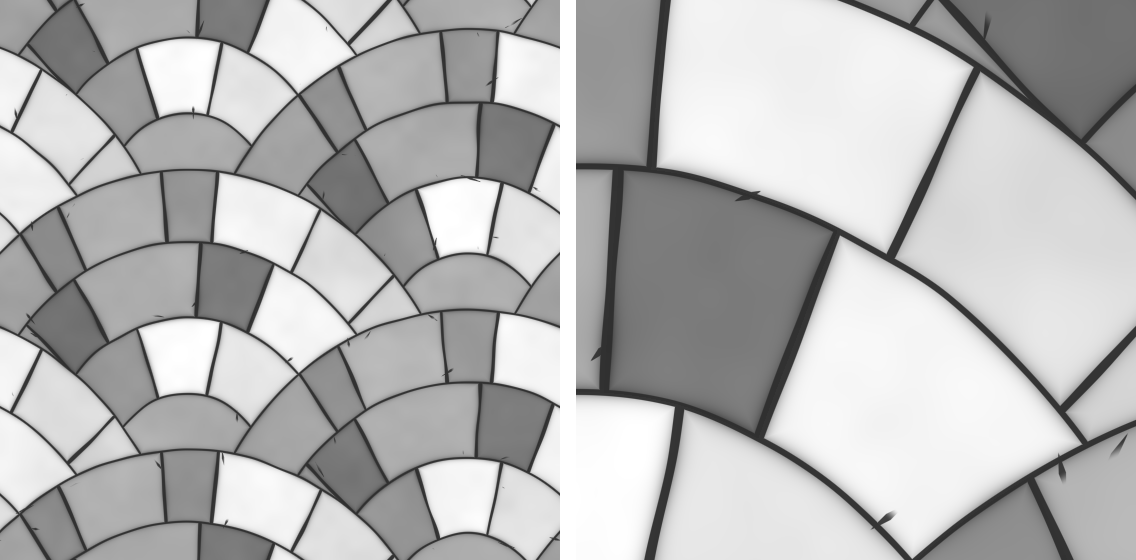
Left, the full canvas; right, a detail of the centre.
This pattern is drawn by a WebGL 2 fragment shader. Its source:

```glsl
#version 300 es
precision highp float;

#define FAN_AXES vec2(0.5, 0.5774)
#define FAN_CENTER vec2(0.3346, 0.1198)
#define ROW_STEP 0.25
#define ARC_HALF_WIDTH 0.0018
#define JOINT_HALF_WIDTH 0.0029
#define WOBBLE 0.0035
#define GROUT_TONE 0.18
#define EDGE_SHADE 0.26
#define CLOUD_AMOUNT 0.10
#define CRACK_CELLS 14.0
#define CRACK_CHANCE 0.45

uniform vec2 u_resolution;
out vec4 fragColor;

// Rings from the outside in; joint angles in degrees from the fan axis.
const float RING_RADII[5] = float[](1.0, 0.776, 0.541, 0.307, 0.0);
const int FIRST_JOINT[5] = int[](0, 6, 10, 12, 12);
const float JOINT_ANGLES[12] = float[](
    -36.8, -27.6, -5.4, 6.3, 28.6, 47.7,
    -47.8, -31.3, 3.4, 23.6,
    -19.6, 13.0);
const float STONE_TONES[16] = float[](
    0.64, 0.56, 0.70, 0.59, 0.96, 0.88, 0.83,
    0.62, 0.46, 0.67, 0.48, 0.95,
    0.59, 0.98, 0.89,
    0.68);

float hash(vec2 p) {
    return fract(sin(dot(p, vec2(127.1, 311.7))) * 43758.5453);
}

// Value noise that wraps after "cells" cells.
float noise(vec2 p, float cells, float seed) {
    vec2 g = p * cells, i = floor(g), f = fract(g);
    f = f * f * (3.0 - 2.0 * f);
    vec2 a = mod(i, cells) + seed, b = mod(i + 1.0, cells) + seed;
    return mix(mix(hash(a), hash(vec2(b.x, a.y)), f.x),
               mix(hash(vec2(a.x, b.y)), hash(b), f.x), f.y);
}

float clouds(vec2 p) {
    return 0.5 * noise(p, 9.0, 3.0) + 0.3 * noise(p, 19.0, 17.0) + 0.2 * noise(p, 41.0, 31.0);
}

// Approximate distance to the ellipse of the given radius in fan space.
float arcDistance(vec2 q, float radius) {
    float r = max(length(q), 1e-4);
    return (r - radius) * r / max(length(q / FAN_AXES), 1e-4);
}

// Distance to the joint line leaving the fan center at an angle.
float jointDistance(vec2 q, float angle) {
    vec2 normal = vec2(cos(angle), -sin(angle));
    return abs(dot(q, normal)) / length(normal / FAN_AXES);
}

// Returns the stone tone and the signed distance to the grout.
vec2 fanPaving(vec2 p) {
    vec2 q = vec2(0.0);
    float edge = 1.0;
    float row = ceil((p.y - FAN_CENTER.y - FAN_AXES.y) / ROW_STEP) - 1.0;

    // Lower fans lie in front: stop at the first that covers the point.
    for (int i = 0; i < 6; i++) {
        vec2 d = p - FAN_CENTER - vec2(0.5, ROW_STEP) * row;
        d.x = fract(d.x + 0.5) - 0.5;
        q = d / FAN_AXES;
        edge = min(edge, abs(arcDistance(q, 1.0)) - ARC_HALF_WIDTH);
        if (length(q) < 1.0) break;
        row += 1.0;
    }

    int ring = 0;
    for (int i = 1; i < 4; i++) {
        edge = min(edge, abs(arcDistance(q, RING_RADII[i])) - ARC_HALF_WIDTH);
        if (length(q) < RING_RADII[i]) ring = i;
    }

    // Count the joints passed to find the stone within its ring.
    float theta = atan(q.x, q.y);
    float halfWidth = JOINT_HALF_WIDTH * (0.6 + 0.7 * noise(p, 22.0, 53.0));
    int stone = FIRST_JOINT[ring] + ring;
    for (int j = FIRST_JOINT[ring]; j < FIRST_JOINT[ring + 1]; j++) {
        float angle = radians(JOINT_ANGLES[j]);
        edge = min(edge, jointDistance(q, angle) - halfWidth);
        if (theta > angle) stone++;
    }
    return vec2(STONE_TONES[stone], edge);
}

// Short tapered splinters scattered on a wrapping grid.
float cracks(vec2 p, float softness) {
    vec2 g = p * CRACK_CELLS, cell = floor(g);
    float ink = 0.0;
    for (int y = -1; y <= 1; y++) for (int x = -1; x <= 1; x++) {
        vec2 c = cell + vec2(x, y), id = mod(c, CRACK_CELLS);
        vec2 d = (g - c - vec2(hash(id + 5.0), hash(id + 71.0))) / CRACK_CELLS;
        float turn = 6.2832 * hash(id + 37.0);
        vec2 along = vec2(cos(turn), sin(turn));
        float reach = mix(0.009, 0.021, hash(id + 91.0));
        float taper = 1.0 - abs(dot(d, along)) / reach;
        float across = abs(dot(d, vec2(-along.y, along.x))) - 0.0022 * taper;
        float shape = (1.0 - smoothstep(-softness, softness, across)) * smoothstep(0.0, 0.2, taper);
        ink = max(ink, shape * step(hash(id + 13.0), CRACK_CHANCE));
    }
    return ink;
}

void main() {
    vec2 p = gl_FragCoord.xy / u_resolution;
    float softness = 0.75 / min(u_resolution.x, u_resolution.y);
    vec2 warp = vec2(noise(p, 18.0, 7.0), noise(p, 18.0, 43.0)) - 0.5;
    vec2 paving = fanPaving(p + WOBBLE * warp);
    float edge = paving.y;

    // Cloudy stone faces, darker towards the joints.
    float tone = paving.x + CLOUD_AMOUNT * (clouds(p + 4.0 * WOBBLE * warp) - 0.5);
    float shade = exp(-max(edge, 0.0) / 0.0035) * (0.5 + noise(p, 26.0, 61.0));
    tone *= 1.0 - EDGE_SHADE * shade;

    // Grout lines, with splinters only close to them.
    float grout = 1.0 - smoothstep(-softness, softness, edge);
    float splinter = cracks(p, softness) * (1.0 - smoothstep(0.005, 0.013, edge));
    tone = mix(tone, GROUT_TONE, max(grout * 0.95, splinter * 0.9));
    fragColor = vec4(vec3(clamp(tone, 0.0, 1.0)), 1.0);
}
```
